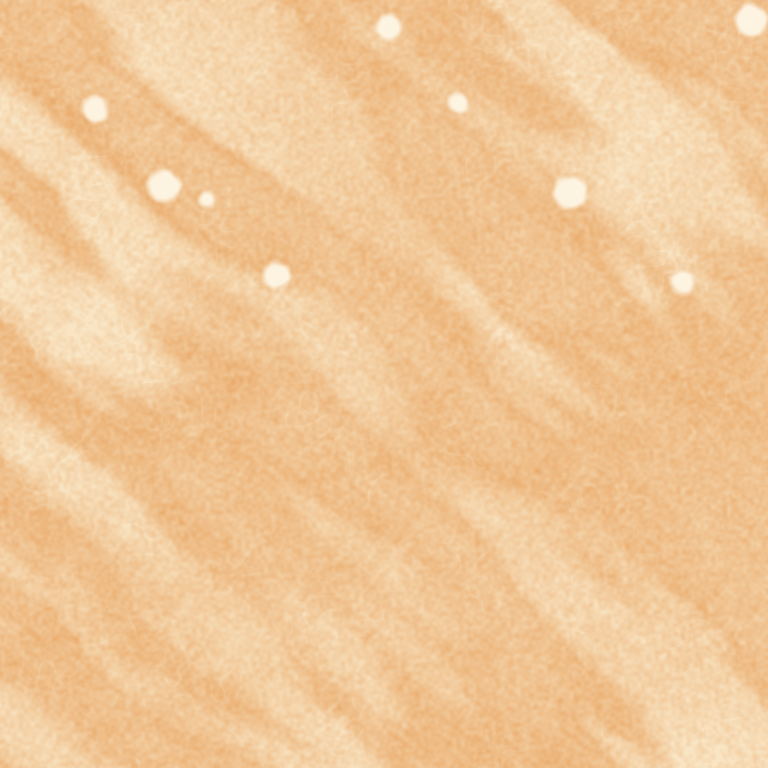
A Shadertoy shader for this texture:

```glsl
const vec3 DEEP_TAN = vec3(0.920, 0.685, 0.445);
const vec3 PALE_CREAM = vec3(0.970, 0.875, 0.735);
const vec3 SPOT_WHITE = vec3(0.995, 0.965, 0.900);

const vec2 STREAK_DIR = vec2(0.766, -0.643);   // falls to the right
const vec2 BROAD_SCALE = vec2(2.0, 9.5);       // along, across
const vec2 FINE_SCALE = vec2(5.0, 23.0);
const float BEND = 0.045;
const float BASE_TONE = 0.42;
const float PALE_GAIN = 0.44;
const float RIM_GAIN = 0.16;
const float MOTTLE_GAIN = 0.16;
const float GRAIN_GAIN = 0.36;
const float FIBRE_GAIN = 0.14;

const int SPOT_COUNT = 9;
const float SPOT_MIN = 0.006;
const float SPOT_MAX = 0.022;
const float SPOT_FLOOR = 0.56;                 // spots lie above this height

vec2 hash22(vec2 p) {
    vec3 q = fract(p.xyx * vec3(0.1031, 0.1030, 0.0973));
    q += dot(q, q.yzx + 33.33);
    return fract((q.xx + q.yz) * q.zy);
}

float cornerSlope(vec2 cell, vec2 offset) {
    return dot(hash22(cell) * 2.0 - 1.0, offset);
}

// Gradient noise, centred on zero
float noise(vec2 p) {
    vec2 i = floor(p), f = p - i;
    vec2 w = f * f * f * (f * (f * 6.0 - 15.0) + 10.0);
    vec2 e = vec2(1.0, 0.0);
    float low = mix(cornerSlope(i, f), cornerSlope(i + e, f - e), w.x);
    float high = mix(cornerSlope(i + e.yx, f - e.yx), cornerSlope(i + 1.0, f - 1.0), w.x);
    return mix(low, high, w.y);
}

// Pale slanted bands edged by deeper tan
float streakTone(vec2 p) {
    vec2 bend = vec2(noise(p * 3.0 + 17.3), noise(p * 3.5 + 41.7));
    vec2 q = p + BEND * bend + 0.008 * noise(p * 28.0 + 5.1);
    float s = noise(q * BROAD_SCALE + 63.2) + 0.45 * noise(q * FINE_SCALE + 29.6);
    float pale = smoothstep(0.0, 0.27, s);
    float rim = smoothstep(-0.30, -0.06, s) * (1.0 - smoothstep(-0.04, 0.10, s));
    float strength = clamp(0.85 + 1.1 * noise(p * 2.3 + 88.4), 0.35, 1.15);
    return strength * (PALE_GAIN * pale - RIM_GAIN * rim);
}

// Fine crumbs with thin light fibres
float grainTone(vec2 p) {
    float crumbs = noise(p * 135.0 + 7.7) + 0.8 * noise(p * 72.0 + 51.9);
    float ridge = 1.0 - smoothstep(0.0, 0.10, abs(noise(p * 38.0 + 13.4)));
    float patches = smoothstep(-0.05, 0.25, noise(p * 11.0 + 91.8));
    return GRAIN_GAIN * crumbs + FIBRE_GAIN * ridge * patches;
}

// Soft round spots, x: white core, y: surrounding halo
vec2 spots(vec2 uv, float aspect) {
    vec2 cover = vec2(0.0);
    for (int i = 0; i < SPOT_COUNT; i++) {
        float n = float(i);
        vec2 r = hash22(vec2(n * 7.0 + 3.0, n + 19.0));
        vec2 spread = fract(vec2(0.618, 0.755) * n + vec2(0.27, 0.41));
        vec2 centre = vec2(spread.x * aspect, mix(SPOT_FLOOR, 1.0, spread.y));
        float radius = mix(SPOT_MIN, SPOT_MAX, r.x);
        float d = length(uv - centre) + 0.005 * noise(uv * 60.0 + n);
        cover.x = max(cover.x, 1.0 - smoothstep(radius - 0.006, radius + 0.004, d));
        cover.y = max(cover.y, 1.0 - smoothstep(radius, radius * 1.7, d));
    }
    return cover;
}

void mainImage(out vec4 fragColor, in vec2 fragCoord) {
    vec2 uv = fragCoord / iResolution.y;
    vec2 across = vec2(-STREAK_DIR.y, STREAK_DIR.x);
    vec2 p = vec2(dot(uv, STREAK_DIR), dot(uv, across));

    float tone = BASE_TONE + streakTone(p) + grainTone(p);
    tone += MOTTLE_GAIN * (noise(p * 7.0 + 34.5) + noise(p * 19.0 + 72.1));

    vec2 spot = spots(uv, iResolution.x / iResolution.y);
    tone -= 0.08 * spot.y;

    vec3 color = mix(DEEP_TAN, PALE_CREAM, clamp(tone, -0.05, 1.1));
    color = mix(color, SPOT_WHITE, spot.x * 0.95);
    fragColor = vec4(color, 1.0);
}
```
